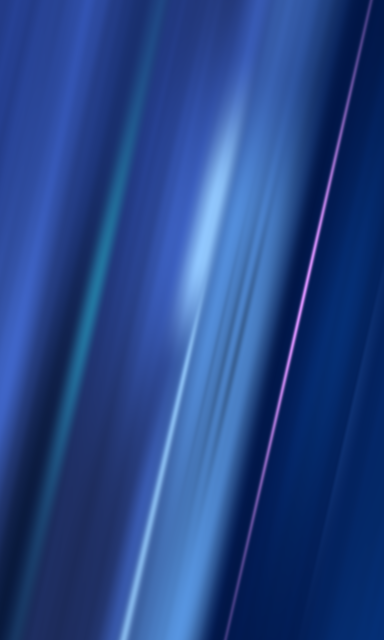
Reproduce this background procedurally as a Shadertoy shader.

```glsl
// Slanted beams of blue light over navy, with thin teal, white and violet rays.
// A sheared axis makes every beam vertical; each layer is a soft band across
// that axis times an envelope along it, with stretched gradient noise on top.

const float SLANT = 0.38;          // horizontal drift over the full height
const float GRAIN = 0.13;          // strength of the brushed streaks
const float TEAL_POS = 0.037;
const float WHITE_POS = 0.322;
const float VIOLET_POS = 0.587;
const float FAINT_POS = 0.777;

const vec3 SLATE  = vec3(0.115, 0.175, 0.37);
const vec3 INDIGO = vec3(0.14, 0.24, 0.55);
const vec3 ROYAL  = vec3(0.25, 0.40, 0.79);
const vec3 SHADE  = vec3(0.03, 0.10, 0.24);
const vec3 NAVY   = vec3(0.005, 0.09, 0.29);
const vec3 MARINE = vec3(0.02, 0.18, 0.45);
const vec3 AZURE  = vec3(0.34, 0.58, 0.87);
const vec3 ICE    = vec3(0.57, 0.78, 0.98);
const vec3 TEAL   = vec3(0.13, 0.47, 0.62);
const vec3 VIOLET = vec3(0.83, 0.56, 0.98);

// Soft bell around a centre
float glow(float x, float centre, float width) {
    float d = (x - centre) / width;
    return exp(-d * d);
}

// Plateau from a to b with separate edge softness
float band(float x, float a, float b, float softA, float softB) {
    return smoothstep(a - softA, a + softA, x)
         * (1.0 - smoothstep(b - softB, b + softB, x));
}

vec2 hashGradient(vec2 cell) {
    float h = fract(sin(dot(cell, vec2(127.1, 311.7))) * 43758.5);
    return vec2(cos(6.2832 * h), sin(6.2832 * h));
}

float gradientNoise(vec2 p) {
    vec2 i = floor(p), f = fract(p);
    vec2 w = f * f * f * (f * (f * 6.0 - 15.0) + 10.0);
    vec2 e = vec2(1.0, 0.0);
    float lower = mix(dot(hashGradient(i), f),
                      dot(hashGradient(i + e.xy), f - e.xy), w.x);
    float upper = mix(dot(hashGradient(i + e.yx), f - e.yx),
                      dot(hashGradient(i + e.xx), f - e.xx), w.x);
    return mix(lower, upper, w.y);
}

// Left half: slate ground, royal streaks and the teal ray
vec3 leftField(float s, float v) {
    vec3 col = mix(SLATE, INDIGO, smoothstep(0.2, 0.85, v));
    col = mix(col, SLATE, 0.55 * glow(s, 0.2, 0.1) * smoothstep(0.75, 1.0, v));
    float streak = glow(s, -0.145, 0.075) + 0.35 * glow(s, -0.24, 0.04);
    col = mix(col, ROYAL, streak * (0.35 + 0.65 * glow(v, 0.42, 0.3)));
    col = mix(col, SHADE, glow(s, -0.01, 0.055) * mix(0.95, 0.4, smoothstep(0.0, 0.8, v)));
    float ray = band(s, TEAL_POS - 0.016, TEAL_POS + 0.02, 0.025, 0.018);
    col = mix(col, TEAL, ray * (0.2 + 0.75 * glow(v, 0.56, 0.27)));
    return mix(col, ROYAL, 0.85 * glow(s, 0.225, 0.085) * glow(v, 0.64, 0.26));
}

// Right half: navy with a marine swell and a faint edge of light
vec3 rightField(float s, float v) {
    float swell = glow(s, 0.7, 0.075) * glow(v, 0.48, 0.4)
                + smoothstep(0.72, 0.92, s) * (1.0 - 0.5 * v);
    vec3 col = mix(NAVY, MARINE, min(swell, 1.0));
    float edge = band(s, FAINT_POS, FAINT_POS + 0.012, 0.006, 0.03);
    return col + vec3(0.06, 0.09, 0.13) * edge * glow(v, 0.36, 0.25);
}

// Bright central beams
vec3 addBeams(vec3 col, float s, float v) {
    // Wide azure sheet, dim at the top and narrowing at the bottom
    float sheet = band(s, 0.31, 0.515, 0.055, 0.045);
    float along = mix(0.36, 0.86, 1.0 - smoothstep(0.64, 0.9, v));
    along *= mix(1.0, 0.65, smoothstep(0.36, 0.52, s) * smoothstep(0.45, 0.8, v));
    along *= mix(1.0, 0.65, glow(s, 0.35, 0.06) * (1.0 - smoothstep(0.1, 0.5, v)));
    col = mix(col, AZURE, sheet * along);
    col = mix(col, AZURE * 1.04, 0.7 * glow(s, 0.46, 0.045) * glow(v, 0.03, 0.2));

    // Dark creases in the sheet
    for (int i = 0; i < 3; i++) {
        float k = float(i);
        float crease = glow(s, 0.388 + 0.029 * k, 0.007 + 0.001 * k);
        col *= 1.0 - (0.12 + 0.07 * k) * crease * glow(v, 0.46, 0.2);
    }

    // Icy bar with a dim tail reaching the top
    float bar = band(s, 0.262, 0.326, 0.035, 0.02);
    col = mix(col, ROYAL, 0.6 * bar * smoothstep(0.75, 0.9, v));
    float core = smoothstep(0.42, 0.6, v) * (1.0 - smoothstep(0.68, 0.93, v));
    col = mix(col, ICE, 0.93 * bar * core);
    col = mix(col, ROYAL, 0.55 * glow(s, 0.29, 0.04) * (1.0 - smoothstep(0.2, 0.5, v)));

    // White ray, widening toward the bottom
    float ray = glow(s, WHITE_POS, mix(0.012, 0.007, v * 2.0));
    return mix(col, ICE, ray * 0.85 * (1.0 - smoothstep(0.42, 0.62, v)));
}

void mainImage(out vec4 fragColor, in vec2 fragCoord) {
    vec2 uv = fragCoord / iResolution.xy;
    float v = uv.y;
    float s = uv.x - SLANT * v;

    vec3 col = mix(leftField(s, v), rightField(s, v), smoothstep(0.36, 0.54, s));
    col = addBeams(col, s, v);

    // Brushed streaks along the slant
    float brushed = gradientNoise(vec2(s * 17.0, v * 1.3))
                  + 0.5 * gradientNoise(vec2(s * 43.0 + 9.0, v * 1.8));
    col *= 1.0 + GRAIN * brushed;

    // Violet ray, fading at both ends
    float ray = glow(s, VIOLET_POS, 0.0052);
    col = mix(col, VIOLET, ray * (0.22 + 0.78 * glow(v, 0.53, 0.3)));

    fragColor = vec4(clamp(col, 0.0, 1.0), 1.0);
}
```
